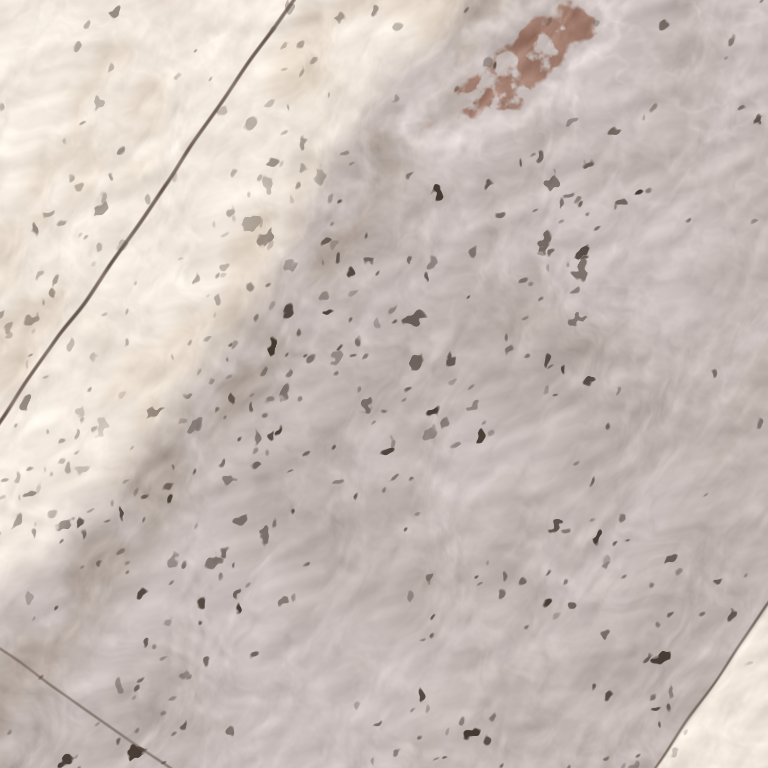
This texture is drawn by a WebGL 1 fragment shader. Its source:

```glsl
precision highp float;
// Travertine paving: pitted diagonal slabs, half in warm sun and half in soft grey shade.
uniform vec2 u_resolution;

const vec2 BED_DIRECTION = vec2(0.572, 0.820);
const vec3 SHADE_DARK = vec3(0.725, 0.683, 0.665);
const vec3 SHADE_PALE = vec3(0.795, 0.753, 0.742);
const vec3 SUN_DARK = vec3(0.885, 0.830, 0.770);
const vec3 SUN_PALE = vec3(0.955, 0.918, 0.878);
const vec3 STAIN = vec3(0.630, 0.575, 0.530);
const vec3 RUST = vec3(0.610, 0.455, 0.390);
const vec3 PIT = vec3(0.215, 0.170, 0.140);
const vec3 JOINT = vec3(0.390, 0.330, 0.295);

float hash(vec2 p) {
  vec3 q = fract(p.xyx * 0.1031);
  q += dot(q, q.yzx + 33.33);
  return fract((q.x + q.y) * q.z);
}

float noise(vec2 p) {
  vec2 i = floor(p);
  vec2 f = fract(p);
  f = f * f * (3.0 - 2.0 * f);
  return mix(mix(hash(i), hash(i + vec2(1.0, 0.0)), f.x),
             mix(hash(i + vec2(0.0, 1.0)), hash(i + vec2(1.0)), f.x), f.y);
}

float fbm(vec2 p) {
  float sum = 0.0;
  float gain = 0.533;
  for (int i = 0; i < 4; i++) {
    sum += gain * noise(p);
    p = mat2(1.6, 1.2, -1.2, 1.6) * p + 7.3;
    gain *= 0.5;
  }
  return sum;
}

float bump(float x, float center, float width) {
  float d = (x - center) / width;
  return exp(-d * d);
}

// Pits gather in one main cluster and in patches set by noise.
float pitDensity(vec2 s) {
  float cluster = bump(s.x, 0.15, 0.15) * bump(s.y, 0.73, 0.15);
  float patches = smoothstep(0.48, 0.80, noise(s * vec2(9.0, 6.0) + 4.0));
  return 0.05 + 0.42 * cluster + 0.38 * patches;
}

// Scattered ragged holes, stretched along the bedding (y axis of s).
float pits(vec2 s, float cell, float chance, float seed, float soft) {
  vec2 home = floor(s / cell);
  vec2 ragged = vec2(noise(s * 130.0), noise(s * 130.0 + 31.0)) - 0.5;
  float cover = 0.0;
  for (int j = -1; j <= 1; j++) {
    for (int i = -1; i <= 1; i++) {
      vec2 id = home + vec2(float(i), float(j));
      vec2 key = id + seed;
      vec2 center = (id + vec2(hash(key), hash(key + 17.0))) * cell;
      float size = hash(key + 41.0);
      float radius = cell * mix(0.10, 0.24, size * size);
      vec2 d = s - center + ragged * radius * 1.3;
      d.x += d.y * (hash(key + 59.0) - 0.5);
      float present = step(hash(key + 73.0), chance * pitDensity(center));
      float hole = 1.0 - smoothstep(radius - soft, radius + soft, length(d * vec2(1.25, 0.75)));
      cover = max(cover, hole * present * mix(0.35, 1.0, hash(key + 97.0)));
    }
  }
  return cover;
}

float line(float d, float halfWidth, float soft) {
  return 1.0 - smoothstep(halfWidth - soft, halfWidth + soft, abs(d));
}

void main() {
  vec2 uv = gl_FragCoord.xy / u_resolution.y;
  float soft = max(0.0016, 0.8 / u_resolution.y);
  // Slab frame: x runs across the bedding, y along it.
  vec2 s = vec2(dot(uv, vec2(BED_DIRECTION.y, -BED_DIRECTION.x)), dot(uv, BED_DIRECTION));

  // Mottling, bedding bands and fine relief
  float mottle = fbm(s * vec2(10.0, 6.0));
  float bands = fbm(s * vec2(32.0, 5.0) + 11.0);
  vec2 grain = s * vec2(30.0, 24.0) + 3.0 * mottle;
  float relief = fbm(grain) - fbm(grain + vec2(0.35, -0.20));
  float crust = 1.0 - smoothstep(0.0, 0.07, abs(fbm(s * 17.0 + 5.0) - 0.5));
  float upper = smoothstep(0.35, 1.0, uv.y);
  float lowerRight = smoothstep(0.36, 0.56, s.x);

  // Sun and shade
  float edge = s.x + 0.09 + 0.11 * (mottle - 0.5) + 0.03 * (noise(s * 7.0) - 0.5);
  float sun = max(1.0 - smoothstep(-0.045, 0.04, edge), smoothstep(0.695, 0.705, s.x));
  float tone = smoothstep(0.28, 0.70, mix(mottle, bands, 0.25 + 0.45 * lowerRight));
  vec3 color = mix(mix(SHADE_DARK, SHADE_PALE, tone),
                   mix(SUN_DARK, SUN_PALE, smoothstep(0.22, 0.56, mottle)), sun);

  // Brown stains beside the shade edge and in the lower right bands
  float stain = bump(s.x, -0.045, 0.045) * smoothstep(0.30, 0.65, fbm(s * 14.0 + 23.0));
  stain += 0.65 * lowerRight * smoothstep(0.50, 0.72, bands);
  stain += 0.30 * smoothstep(0.56, 0.76, fbm(s * 9.0 + 47.0));
  color = mix(color, STAIN, 0.62 * clamp(stain, 0.0, 1.0) * (1.0 - 0.75 * sun));
  color += 0.026 * crust * (0.3 + 0.7 * upper) * (1.0 - 0.5 * sun);
  color += 0.19 * relief;

  // Rusty hollow with a pale rim
  vec2 r = uv - vec2(0.675, 0.915);
  r = vec2(dot(r, vec2(0.80, 0.60)), dot(r, vec2(-0.60, 0.80))) / vec2(0.110, 0.044);
  float hollow = length(r) + 1.5 * (fbm(uv * 24.0 + 3.0) - 0.5);
  color += 0.07 * bump(hollow, 1.35, 0.28);
  float rust = (1.0 - smoothstep(0.70, 0.90, hollow)) * smoothstep(0.36, 0.50, fbm(uv * 38.0));
  color = mix(color, RUST + 0.25 * relief, 0.85 * rust);

  // Pits, large and small
  float holes = pits(s, 0.040, 0.85, 3.0, soft);
  holes = max(holes, 0.75 * pits(s, 0.022, 0.72, 211.0, soft));
  color = mix(color, PIT, holes * mix(0.90, 0.50, sun));

  // Joints between slabs
  float wobble = 0.005 * (noise(s * 16.0) - 0.5);
  float joints = line(s.x + 0.258 + wobble, 0.0023, soft);
  joints = max(joints, 0.85 * line(s.x - 0.699 + wobble, 0.0016, soft));
  float cross = line(s.y - 0.128 + wobble, 0.0016, soft) * step(-0.258, s.x) * step(s.x, 0.699);
  joints = max(joints, 0.65 * cross);
  color = mix(color, JOINT, joints * (0.75 + 0.25 * noise(s * 50.0)));

  gl_FragColor = vec4(clamp(color, 0.0, 1.0), 1.0);
}
```
